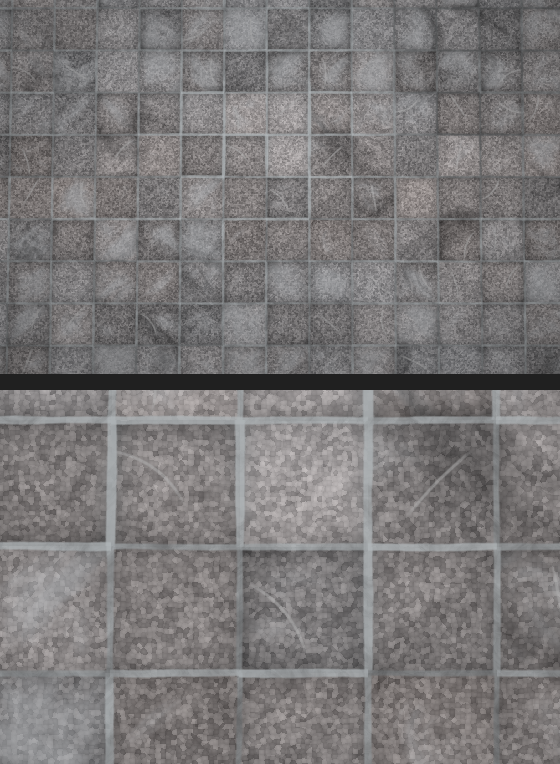
Top, the full canvas; bottom, a detail of the centre.
Give the GLSL for this texture, as a WebGL 2 fragment shader.

```glsl
#version 300 es
precision highp float;
// Weathered wall of square pebbled concrete tiles with pale, worn grout seams.
uniform vec2 u_resolution;
out vec4 fragColor;

vec2 hash2(vec2 p) {
  vec3 q = fract(p.xyx * vec3(0.1031, 0.1030, 0.0973));
  q += dot(q, q.yzx + 33.33);
  return fract((q.xx + q.yz) * q.zy);
}

// Layered, warped sines: soft stains, roughly -1 to 1.
float stain(vec2 p) {
  float sum = 0.0, amp = 0.6;
  for (int i = 0; i < 5; i++) {
    p += 0.7 * sin(p.yx * 1.3 + float(i) * 2.1);
    sum += amp * sin(p.x) * cos(p.y);
    p = mat2(1.5, 1.15, -1.15, 1.5) * p + 3.7;
    amp *= 0.62;
  }
  return sum;
}

// Cellular pebbles: random tone of the nearest stone, darker at its rim.
float pebbles(vec2 p) {
  vec2 cell = floor(p);
  float nearest = 9.0, tone = 0.0;
  for (int y = -1; y <= 1; y++)
    for (int x = -1; x <= 1; x++) {
      vec2 c = cell + vec2(x, y), h = hash2(c + 200.0);
      float d = length(c + 0.15 + 0.7 * h - p);
      if (d < nearest) { nearest = d; tone = hash2(c + 431.0).x; }
    }
  return tone - 0.5 + 0.45 * (0.42 - nearest);
}

// Pale diagonal scrape, straight or curved, on a few tiles.
float scrape(vec2 f, vec2 id, float aa) {
  vec2 h = hash2(id + 87.0), k = hash2(id + 139.0);
  float a = 0.4 + 2.3 * h.x;
  vec2 q = mat2(cos(a), -sin(a), sin(a), cos(a)) * (f - 0.3 - 0.4 * k);
  float d = abs(q.y + (k.x - 0.5) * 1.6 * q.x * q.x);
  float span = 1.0 - smoothstep(0.2, 0.42, abs(q.x));
  return step(0.66, h.y) * span * (1.0 - smoothstep(0.004, 0.012 + aa, d));
}

void main() {
  vec2 p = gl_FragCoord.xy / u_resolution.y;
  vec2 uv = gl_FragCoord.xy / u_resolution;

  // Tile grid, spreading slightly toward the bottom.
  float pitch = 0.1134 * (1.0 + 0.02 * (1.0 - p.y));
  vec2 g = vec2((p.x - 0.827) / pitch, (p.y - 0.0762) / 0.1127) + 20.0;
  float aa = 1.0 / (0.1134 * u_resolution.y);
  g += 0.006 * vec2(stain(g * 1.1), stain(g * 1.1 + 17.0));
  vec2 id = floor(g), f = fract(g), line = floor(g + 0.5);
  vec2 edge = min(f, 1.0 - f);
  vec2 h = hash2(id), k = hash2(id + 61.0);
  float broad = stain(g * 0.55 + 4.0);
  float blotch = stain(g * 2.6 + h * 30.0);
  float fine = stain(g * 9.0);

  // Stone: brownish in the middle rows, greyer above and below.
  float belt = exp(-pow((p.y - 0.5) / 0.24, 2.0));
  float warm = clamp(0.1 + 0.55 * h.y + 0.35 * belt, 0.0, 1.0);
  float tone = 0.505 + 0.12 * (h.x - 0.5) + 0.04 * broad + 0.045 * blotch;
  vec3 color = tone * mix(vec3(0.99, 1.0, 1.025), vec3(1.035, 0.98, 0.965), warm);

  // Lime film clouds the centre of some tiles and hides the pebbles.
  float inner = smoothstep(0.02, 0.35, min(edge.x, edge.y));
  float film = smoothstep(0.0, 1.1, 0.75 * blotch + 1.1 * k.x - 0.55 + 0.4 * inner - 0.3 * belt);
  color = mix(color, vec3(0.595, 0.6, 0.61), 0.75 * film);
  float grain = pebbles(g * 25.0) + 0.45 * pebbles(g * 14.0 + 9.0);
  color += grain * mix(0.155, 0.08, film) * vec3(1.02, 1.0, 0.99);
  color += 0.02 * fine;

  // Soot gathers along the tile rims and in loose dark patches.
  float rim = exp(-10.0 * edge.x) + exp(-10.0 * edge.y);
  float soot = rim * (0.09 + 0.3 * k.y) * (0.8 + 0.6 * blotch);
  soot += 0.22 * smoothstep(0.3, 1.0, stain(g * 1.3 + 31.0));
  color *= 1.0 - clamp(soot, 0.0, 0.5);
  color = mix(color, vec3(0.66), 0.5 * scrape(f, id, aa));

  // Grout: each seam has its own brightness; whitest near the centre, sooty at right.
  vec2 seam = vec2(hash2(vec2(line.x, id.y) + 11.0).x, hash2(vec2(id.x, line.y) + 53.0).y);
  vec2 spot = (p - vec2(0.72, 0.66)) / vec2(0.3, 0.22);
  float white = exp(-dot(spot, spot));
  float dark = smoothstep(0.95, 1.2, p.x) * smoothstep(0.4, 0.65, p.y);
  vec2 width = 0.017 + 0.008 * seam + 0.008 * blotch + white * vec2(0.012, 0.002) * seam;
  vec2 mask = 1.0 - smoothstep(width - 0.6 * aa, width + 0.6 * aa + 0.01, edge);
  vec2 light = clamp(0.3 + 0.5 * seam + 0.4 * white - 0.4 * dark + 0.25 * fine, 0.0, 1.0);
  vec3 sooty = vec3(0.33, 0.335, 0.34), chalk = vec3(0.645, 0.665, 0.675);
  color = mix(color, mix(sooty, chalk, light.x), 0.78 * mask.x);
  color = mix(color, mix(sooty, chalk, light.y), 0.78 * mask.y);

  // Chalk runs down from the whitest seams.
  float run = white * exp(-14.0 * edge.x) * smoothstep(0.1, 0.9, seam.x + 0.5 * blotch - 0.2);
  color = mix(color, chalk, 0.5 * run);

  // Light falls off toward the corners.
  vec2 v = uv * 2.0 - vec2(1.0, 1.1);
  color *= 1.075 - 0.14 * dot(v, v);
  fragColor = vec4(clamp(color, 0.0, 1.0), 1.0);
}
```
